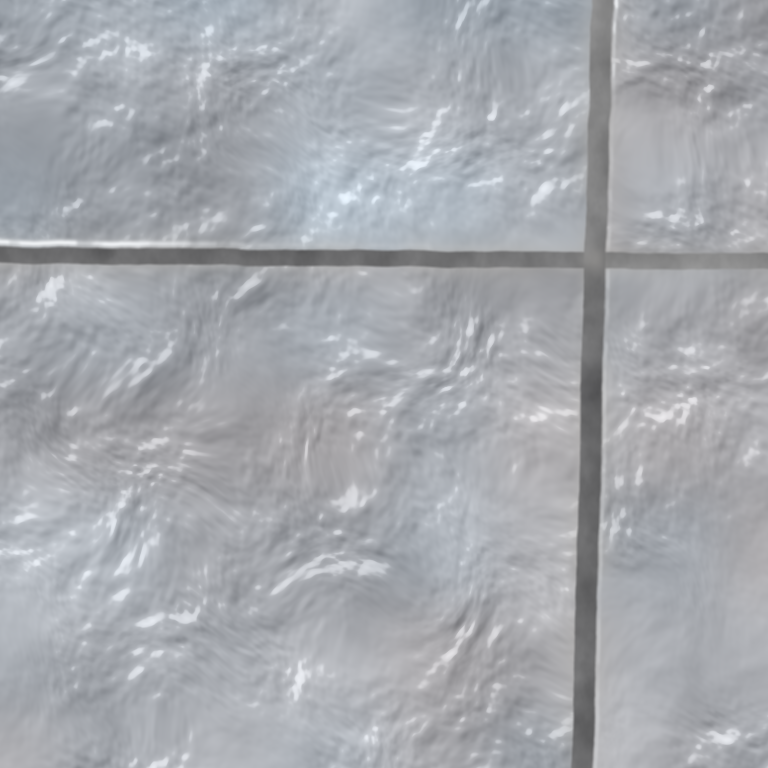
A Shadertoy shader for this texture:

```glsl
// Weathered grey stone tiles meeting at one slightly skewed cross of grout joints.

const vec3 STONE       = vec3(0.668, 0.674, 0.692);
const vec3 COOL_TINT   = vec3(-0.024, 0.002, 0.018);
const vec3 GROUT_DARK  = vec3(0.385, 0.385, 0.39);
const vec3 GROUT_PALE  = vec3(0.56, 0.56, 0.56);
const vec3 EDGE_DUST   = vec3(0.69, 0.68, 0.665);
const vec3 GLINT       = vec3(0.93, 0.94, 0.95);
const vec2 JOINT_START = vec2(0.758, 0.668);   // x at the bottom, y at the left
const vec2 JOINT_SKEW  = vec2(0.026, -0.009);  // drift across the canvas
const vec2 JOINT_HALF  = vec2(0.0138, 0.0105); // half widths: vertical, horizontal
const float EDGE_WOBBLE    = 0.004;
const float EDGE_SOFTNESS  = 0.0025;
const float MOTTLE_AMOUNT  = 0.25;
const float RELIEF_AMOUNT  = 0.40;
const float RELIEF_SCALE   = 17.0;
const vec2 LIGHT_STEP      = vec2(-0.0022, 0.0034);

float hash(vec2 p) {
    vec3 q = fract(vec3(p.xyx) * 0.1031);
    q += dot(q, q.yzx + 33.33);
    return fract((q.x + q.y) * q.z);
}

float noise(vec2 p) {
    vec2 i = floor(p), f = fract(p);
    f = f * f * f * (f * (f * 6.0 - 15.0) + 10.0);
    return mix(mix(hash(i), hash(i + vec2(1, 0)), f.x),
               mix(hash(i + vec2(0, 1)), hash(i + vec2(1, 1)), f.x), f.y);
}

float fbm(vec2 p) {
    const mat2 TURN = mat2(0.8, 0.6, -0.6, 0.8);
    float sum = 0.0, amp = 0.53;
    for (int i = 0; i < 4; i++) {
        sum += amp * noise(p);
        p = TURN * p * 2.03 + 17.3;
        amp *= 0.5;
    }
    return sum;
}

// Stone height, with the sampling domain bent into irregular chips.
float relief(vec2 p) {
    vec2 bend = vec2(noise(p * 9.0 + 40.0), noise(p * 9.0 + 71.0)) - 0.5;
    return fbm((p + 0.06 * bend) * RELIEF_SCALE + 60.0);
}

vec3 stoneColor(vec2 uv, vec2 tile) {
    vec2 p = uv + tile * 5.7 + 11.0;
    float mottle = fbm(p * 5.5) - 0.5;
    float cloud = noise(p * 2.6 + 31.0) - 0.5;
    float slope = relief(p - LIGHT_STEP) - relief(p + LIGHT_STEP);
    float rough = mix(0.45, 1.5, smoothstep(0.3, 0.7, noise(p * 6.0 + 90.0)));
    float chips = smoothstep(0.09, 0.2, slope * rough);

    vec3 color = STONE + MOTTLE_AMOUNT * mottle + 0.045 * cloud;
    color += RELIEF_AMOUNT * rough * slope + 0.10 * chips;

    // Cool upper left tile, greyer patches elsewhere.
    float cool = 0.9 * (1.0 - tile.x) * tile.y + 1.3 * (noise(p * 7.0 + 5.0) - 0.5);
    color += COOL_TINT * cool;
    color -= 0.055 * smoothstep(0.55, 0.0, length(uv - vec2(0.0, 0.88)));
    color += 0.025 * smoothstep(0.45, 0.0, uv.y);
    return color;
}

void mainImage(out vec4 fragColor, in vec2 fragCoord) {
    vec2 uv = fragCoord / iResolution.xy;
    float soft = max(EDGE_SOFTNESS, 1.0 / iResolution.y);

    // Signed distances to both joints: x from the vertical, y from the horizontal.
    vec2 wobble = vec2(fbm(vec2(uv.y * 24.0, 3.0)), fbm(vec2(uv.x * 24.0, 8.0))) - 0.5;
    vec2 side = uv - JOINT_START - JOINT_SKEW * uv.yx + EDGE_WOBBLE * wobble;
    vec2 gap = abs(side) - JOINT_HALF;
    vec2 joint = 1.0 - smoothstep(-soft, soft, gap);

    vec3 color = stoneColor(uv, step(0.0, side));

    // Dusty, worn tile borders.
    float border = exp(-max(min(gap.x, gap.y), 0.0) / 0.018);
    color = mix(color, EDGE_DUST, 0.4 * border * (0.5 + noise(uv * 18.0)));

    // Broken glints along the upper and right-hand lips.
    vec2 lip = exp(-pow((side - JOINT_HALF - vec2(0.004, 0.006)) / vec2(0.0026, 0.0042), vec2(2.0)));
    vec2 broken = smoothstep(0.2, 0.7, vec2(noise(vec2(uv.y * 55.0, 2.0)), noise(vec2(uv.x * 55.0, 6.0))));
    float rightGlint = lip.x * (0.25 + 0.6 * smoothstep(0.85, 0.97, uv.y)) * mix(0.4, 1.0, broken.x);
    float upperFade = 0.75 * smoothstep(0.32, 0.15, uv.x) + 0.25 * smoothstep(0.76, 0.3, uv.x);
    float upperGlint = lip.y * upperFade * mix(0.5, 1.0, broken.y);
    color = mix(color, GLINT, max(rightGlint, upperGlint));

    // Grout fades paler to the top and to the right, with soft stains.
    float stain = fbm(uv * vec2(30.0, 22.0)) - 0.5;
    float paleUp = 0.15 + 0.65 * smoothstep(0.45, 0.85, uv.y)
                 - 0.4 * exp(-pow((uv.y - 0.5) / 0.03, 2.0));
    float paleRight = 0.08 + 0.3 * smoothstep(0.35, 0.75, uv.x) + 0.55 * smoothstep(0.74, 0.82, uv.x);
    vec3 grain = vec3(0.16 * stain);
    vec3 across = mix(GROUT_DARK, GROUT_PALE, paleRight) + grain - 1.8 * side.y;
    vec3 upright = mix(GROUT_DARK, GROUT_PALE, paleUp) + grain - 1.5 * side.x;
    color = mix(color, across, joint.y);
    color = mix(color, upright, joint.x);

    // Pale dust gathered where the joints cross.
    float crossing = exp(-dot(side, side) / 0.0003);
    color = mix(color, EDGE_DUST * 0.92, 0.45 * crossing);

    fragColor = vec4(clamp(color, 0.0, 1.0), 1.0);
}
```
